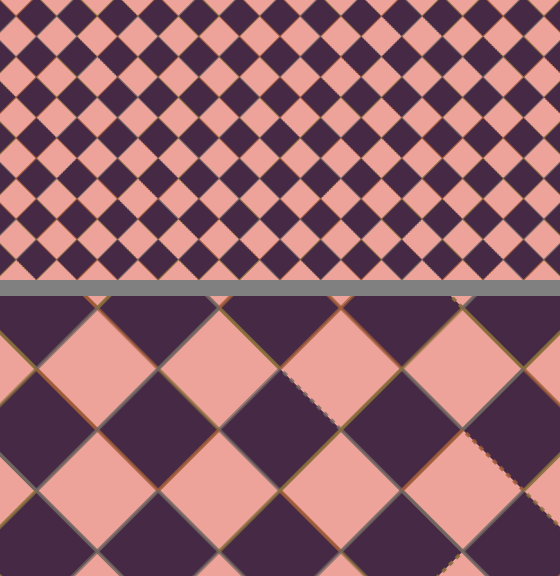
Top: the whole. Bottom: its middle third, enlarged.
A WebGL 1 fragment shader for this pattern:

```glsl
precision highp float;

uniform vec2 u_resolution;

const float DIAGONAL = 0.145;     // tile diagonal, in canvas heights
const float SEAM_WIDTH = 0.0042;  // in canvas heights
const float STITCHES = 9.0;       // stitches along one tile side

const vec3 PINK = vec3(0.93, 0.64, 0.60);
const vec3 PLUM = vec3(0.27, 0.16, 0.27);
const vec3 SLATE = vec3(0.44, 0.40, 0.38);
const vec3 OLIVE = vec3(0.53, 0.43, 0.23);
const vec3 RUST = vec3(0.62, 0.36, 0.22);

float hash(vec2 p, float salt) {
    vec3 q = fract(vec3(p, salt) * vec3(0.1031, 0.1137, 0.0973));
    q += dot(q, q.yzx + 33.33);
    return fract((q.x + q.y) * q.z);
}

// Signed distance to the nearest integer line, changing sign at each line
vec2 alternatingDistance(vec2 q) {
    return abs(mod(q - 0.5, 2.0) - 1.0) - 0.5;
}

vec3 threadColor(float pick) {
    vec3 color = mix(SLATE, OLIVE, step(0.38, pick));
    return mix(color, RUST, step(0.70, pick));
}

// Thread along one tile side: colour in rgb, coverage in a
vec4 seam(float across, float along, float width, float pixel,
          float stitchedShare, float salt) {
    vec2 side = vec2(floor(across + 0.5), floor(along)) + 50.0;
    float edge = abs(across - floor(across + 0.5));
    float line = clamp((0.5 * width - edge) / pixel + 0.5, 0.0, 1.0);

    // Some sides are broken into stitches, the rest are unbroken
    float wave = sin(6.28318 * STITCHES * along);
    float stitch = smoothstep(-0.6, 0.6, wave);
    float stitched = step(hash(side, salt + 7.0), stitchedShare);
    float wear = mix(0.65, 1.0, hash(side, salt + 13.0));

    vec3 color = threadColor(hash(side, salt));
    return vec4(color, line * wear * mix(1.0, stitch, stitched));
}

void main() {
    // Diagonal lattice with a corner at the middle of the lower edge
    vec2 p = (gl_FragCoord.xy - vec2(0.5 * u_resolution.x, 0.0)) / u_resolution.y;
    vec2 q = vec2(p.x + p.y, p.y - p.x) / DIAGONAL;
    float scale = 1.41421 / DIAGONAL;
    float pixel = scale / u_resolution.y;
    float width = SEAM_WIDTH * scale;

    // Two-colour checker
    vec2 sides = clamp(alternatingDistance(q) * 2.0 / pixel, -1.0, 1.0);
    vec3 color = mix(PINK, PLUM, 0.5 + 0.5 * sides.x * sides.y);

    // Seams in both directions
    vec4 falling = seam(q.x, q.y, width, pixel, 0.25, 3.0);
    vec4 rising = seam(q.y, q.x, width, pixel, 0.04, 29.0);
    color = mix(color, falling.rgb, falling.a);
    color = mix(color, rising.rgb, rising.a);

    gl_FragColor = vec4(color, 1.0);
}
```
